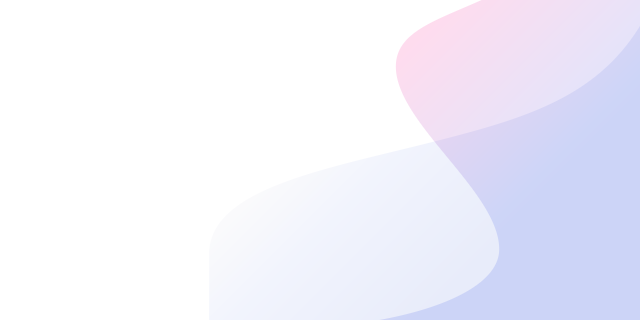
A WebGL 2 fragment shader for this background:

```glsl
#version 300 es
precision highp float;

uniform vec2 u_resolution;
out vec4 fragColor;

const vec3 WHITE = vec3(1.0);
const vec3 PINK = vec3(0.996, 0.863, 0.935);
const vec3 PERIWINKLE = vec3(0.879, 0.898, 0.988);
const vec3 MIST = vec3(0.980, 0.981, 0.988);
const vec3 ICE = vec3(0.947, 0.957, 0.992);
const vec3 HAZE = vec3(0.910, 0.925, 0.980);

float bezier(vec4 c, float t) {
    float s = 1.0 - t;
    return dot(c, vec4(s * s * s, 3.0 * s * s * t, 3.0 * s * t * t, t * t * t));
}

float bezierSlope(vec4 c, float t) {
    float s = 1.0 - t;
    return 3.0 * dot(c.yzw - c.xyz, vec3(s * s, 2.0 * s * t, t * t));
}

// Parameter at which an increasing cubic reaches the given value
float solveBezier(vec4 c, float value) {
    float lo = 0.0;
    float hi = 1.0;
    for (int i = 0; i < 20; i++) {
        float mid = 0.5 * (lo + hi);
        if (bezier(c, mid) < value) lo = mid;
        else hi = mid;
    }
    return 0.5 * (lo + hi);
}

// Approximate signed distance to a curve, positive where across is larger
float curveDistance(vec4 alongPts, vec4 acrossPts, float along, float across) {
    float t = solveBezier(alongPts, along);
    vec2 tangent = vec2(bezierSlope(alongPts, t), bezierSlope(acrossPts, t));
    return (across - bezier(acrossPts, t)) * tangent.x / max(length(tangent), 1e-5);
}

// S-shaped sheet, filled to the right of three joined curves
float ribbonDistance(vec2 p) {
    if (p.y < 0.221)
        return curveDistance(vec4(0.0, 0.038, 0.115, 0.221),
                             vec4(1.185, 1.395, 1.560, 1.560), p.y, p.x);
    if (p.y < 0.792)
        return curveDistance(vec4(0.221, 0.401, 0.615, 0.792),
                             vec4(1.560, 1.560, 1.237, 1.237), p.y, p.x);
    return curveDistance(vec4(0.792, 0.900, 0.935, 1.0),
                         vec4(1.237, 1.237, 1.360, 1.505), p.y, p.x);
}

// Rising wave, filled below two joined curves and right of a straight edge
float waveDistance(vec2 p) {
    const float leftEdge = 0.6536;
    float above;
    if (p.x < 1.354)
        above = curveDistance(vec4(leftEdge, leftEdge, 1.0156, 1.354),
                              vec4(0.206, 0.411, 0.471, 0.557), p.x, p.y);
    else
        above = curveDistance(vec4(1.354, 1.641, 1.862, 2.0),
                              vec4(0.557, 0.630, 0.695, 0.919), p.x, p.y);
    return min(-above, p.x - leftEdge);
}

float ramp(float start, float end, float x) {
    return clamp((x - start) / (end - start), 0.0, 1.0);
}

float coverage(float distanceInside, float pixel) {
    return clamp(distanceInside / pixel + 0.5, 0.0, 1.0);
}

void main() {
    float pixel = 2.0 / u_resolution.x;
    vec2 p = gl_FragCoord.xy / u_resolution * vec2(2.0, 1.0);

    // Diagonal gradients running from upper left to lower right
    float diagonal = p.x + 1.0 - p.y;
    vec3 ribbon = mix(PINK, PERIWINKLE, ramp(1.432, 2.24, diagonal));
    vec3 wave = mix(MIST, ICE, ramp(1.406, 1.72, diagonal));
    wave = mix(wave, HAZE, ramp(1.72, 2.318, diagonal));

    // Translucent sheets multiply where they overlap
    vec3 color = mix(WHITE, ribbon, coverage(ribbonDistance(p), pixel));
    color *= mix(WHITE, wave, coverage(waveDistance(p), pixel));
    fragColor = vec4(color, 1.0);
}
```
